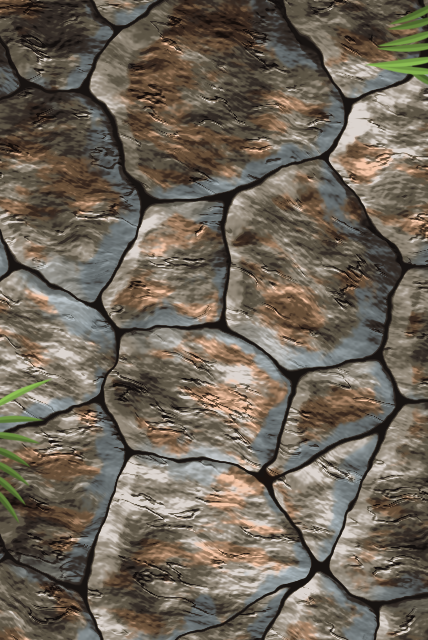
A WebGL 1 fragment shader for this texture:

```glsl
precision highp float;
// Sunlit dry-stone wall: a weighted Voronoi diagram gives fitted stones with thin dark
// joints. Each has a smooth grey bevel around a rough rusty core of broken, slanted
// grain; dappled light sets the tone and two sprays of leaves reach in at the sides.
uniform vec2 u_resolution;

const vec3 SOOT = vec3(0.07, 0.055, 0.05);
const vec3 DARK = vec3(0.20, 0.17, 0.15);
const vec3 BROWN = vec3(0.36, 0.33, 0.27);
const vec3 TAN = vec3(0.57, 0.53, 0.47);
const vec3 PALE = vec3(0.86, 0.83, 0.81);
const vec3 SLATE = vec3(0.44, 0.49, 0.52);
const vec3 LEAF = vec3(0.37, 0.50, 0.22);
const float STONES = 4.3;      // stones per canvas height
const float ROUNDING = 38.0;   // higher gives sharper stone corners

float hash(vec2 p) {
  return fract(sin(dot(p, vec2(127.1, 311.7))) * 43758.5453);
}

float noise(vec2 p) {
  vec2 i = floor(p), f = fract(p);
  f = f * f * (3.0 - 2.0 * f);
  return mix(mix(hash(i), hash(i + vec2(1, 0)), f.x),
             mix(hash(i + vec2(0, 1)), hash(i + vec2(1, 1)), f.x), f.y);
}

// Layered noise in 0..1; a higher roughness keeps more fine detail.
float fbm(vec2 p, float roughness) {
  float sum = 0.0, total = 0.0, amp = 1.0;
  for (int i = 0; i < 5; i++) {
    sum += amp * noise(p);
    total += amp;
    p = mat2(1.8, 0.5, -0.5, 1.8) * p + 7.3;
    amp *= roughness;
  }
  return sum / total;
}

vec2 rotate(vec2 p, float a) {
  return vec2(cos(a) * p.x + sin(a) * p.y, cos(a) * p.y - sin(a) * p.x);
}

vec2 seedOf(vec2 cell) {
  return cell + 0.5 + 0.9 * (vec2(hash(cell + 3.7), hash(cell + 19.1)) - 0.5);
}

float weightOf(vec2 cell) {
  return 0.55 * hash(cell + 41.3);
}

// Returns the outward edge direction (xy) and rounded distance to the joint (z).
vec3 stoneEdge(vec2 p, out vec2 owner) {
  vec2 base = floor(p);
  float best = 1e5;
  for (int j = -2; j <= 2; j++) for (int i = -2; i <= 2; i++) {
    vec2 cell = base + vec2(i, j), r = seedOf(cell) - p;
    float power = dot(r, r) - weightOf(cell);
    if (power < best) { best = power; owner = cell; }
  }
  vec2 home = seedOf(owner), dir = vec2(0.0);
  float total = 1e-20;
  for (int j = -2; j <= 2; j++) for (int i = -2; i <= 2; i++) {
    vec2 cell = base + vec2(i, j), r = seedOf(cell) - p, span = seedOf(cell) - home;
    float gap = max(length(span), 0.01);
    float d = 0.5 * (dot(r, r) - weightOf(cell) - best) / gap;
    float w = cell == owner ? 0.0 : exp(-ROUNDING * d);
    dir += w * span / gap;
    total += w;
  }
  return vec3(dir / total, -log(total) / ROUNDING);
}

// Rough flaky surface, long along x, split by short sharp cracks.
float barkHeight(vec2 p) {
  p.y += 0.02 * noise(p * 22.0);
  float flakes = fbm(p * vec2(17.0, 36.0), 0.68);
  float crack = abs(fbm(p * vec2(14.0, 44.0) + 31.0, 0.55) - 0.5);
  float open = smoothstep(0.45, 0.7, noise(p * vec2(24.0, 38.0) + 11.0));
  return flakes - 0.24 * open * (1.0 - smoothstep(0.0, 0.035, crack));
}

vec3 toneRamp(float t) {
  vec3 c = mix(SOOT, DARK, smoothstep(-0.1, 0.18, t));
  c = mix(c, BROWN, smoothstep(0.2, 0.42, t));
  c = mix(c, TAN, smoothstep(0.44, 0.66, t));
  return mix(c, PALE, smoothstep(0.64, 0.9, t));
}

// Spray of tapering blades along a short stem; paints over the colour beneath.
vec3 paintSpray(vec3 col, vec2 p, vec2 root, float heading, float size) {
  float px = 1.0 / u_resolution.y;
  for (int i = 0; i < 7; i++) {
    float k = float(i) - 3.0, h = hash(root + k);
    vec2 q = rotate(p - root - vec2(0.0, 0.021 * k), heading + 0.16 * k + 0.5 * (h - 0.5));
    float t = clamp(q.x / (size * (0.55 + 0.5 * h)), 0.0, 1.0);
    q.y += 0.012 * t * t;
    float width = 0.13 * size * sqrt(t) * (1.0 - t);
    float mask = smoothstep(px, -px, abs(q.y) - width) * smoothstep(0.0, px, width);
    vec3 blade = LEAF * (0.6 + 0.7 * h + 0.25 * smoothstep(-px, px, q.y));
    col = mix(col, blade, mask);
  }
  return col;
}

void main() {
  vec2 p = gl_FragCoord.xy / u_resolution.y;
  float aspect = u_resolution.x / u_resolution.y;

  // Stone layout with ragged, wavering joints
  vec2 waver = vec2(fbm(p * 11.0, 0.5), fbm(p * 11.0 + 50.0, 0.5)) - 0.5;
  vec2 id;
  vec3 edge = stoneEdge((p + 0.05 * waver) * STONES + vec2(2.3, 5.6), id);
  float depth = edge.z / STONES;
  float facing = dot(edge.xy, normalize(vec2(-0.85, 0.2)));
  float overhang = max(dot(edge.xy, normalize(vec2(0.5, 0.85))), 0.0);

  // Rough core and smoother bevel
  vec2 g = rotate(p, -0.15 + 0.6 * (hash(id) - 0.5)) + 3.0 * hash(id + 8.0);
  float height = barkHeight(g);
  float relief = height - barkHeight(g + vec2(-0.0025, 0.0035));
  float patchy = fbm(p * 16.0 + 20.0, 0.6);
  float rim = 1.0 - smoothstep(0.014, 0.032, depth + 0.12 * (patchy - 0.5));

  // Tone from dappled sun, relief and bevels
  float dapple = fbm(p * 5.0 + 70.0, 0.5) - 0.5;
  float sun = smoothstep(0.46, 0.56, fbm(p * 6.0 + 13.0, 0.6)) - 0.5;
  vec2 away = p - vec2(0.29, 0.57);
  float tone = 0.335 + 0.6 * dapple + 0.13 * sun + 0.22 * exp(-6.0 * dot(away, away));
  tone += 0.16 * (hash(id + 5.0) - 0.5) + 0.25 * (patchy - 0.5);
  tone += mix(1.3, 0.65, rim) * relief + mix(0.85, 0.55, rim) * (height - 0.48);
  tone += rim * (0.1 + 0.17 * facing);

  // Cast shadows under overhangs and thin joints of uneven width
  float reach = 0.003 + 0.05 * overhang * max(patchy - 0.32, 0.0);
  tone -= 0.3 * overhang * (1.0 - smoothstep(0.6 * reach, 1.3 * reach, depth));
  float jointWidth = 0.0016 + 0.006 * max(noise(p * 17.0) - 0.35, 0.0);
  float joint = smoothstep(0.3 * jointWidth, jointWidth + 0.0015, depth);
  tone = mix(-0.03, tone, joint);

  // Rust flecks on the cores, cool slate on shaded bevels
  vec3 col = toneRamp(tone);
  float rust = smoothstep(0.48, 0.62, fbm(g * vec2(11.0, 24.0) + 90.0, 0.65)) * (1.0 - rim);
  col *= mix(vec3(1.0), vec3(1.16, 0.92, 0.76), 0.75 * rust);
  float cool = rim * joint * smoothstep(0.6, -0.4, facing) * smoothstep(0.15, 0.35, tone);
  col = mix(col, SLATE * (0.5 + 1.1 * tone), 0.75 * cool);

  col = paintSpray(col, p, vec2(-0.012, 0.3), -0.15, 0.105);
  col = paintSpray(col, p, vec2(aspect + 0.012, 0.93), 3.3, 0.115);
  gl_FragColor = vec4(clamp(col, 0.0, 1.0), 1.0);
}
```
